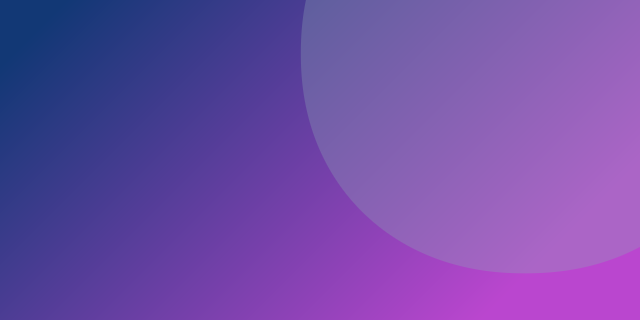
This background is drawn by a WebGL 2 fragment shader. Its source:

```glsl
#version 300 es
precision highp float;
// A diagonal gradient from navy to magenta, with a large translucent
// grey-lilac disc rising out of the top right. The disc is a slightly
// squared ellipse; all lengths are in units of the canvas height.

#define RAMP_START 0.21
#define RAMP_END 2.50
#define DISC_CENTER vec2(1.6406, 0.8333)
#define DISC_RADII vec2(0.7005, 0.6875)
#define DISC_POWER 2.14
#define DISC_OPACITY 0.33
#define NAVY vec3(0.070, 0.218, 0.460)
#define MAGENTA vec3(0.730, 0.275, 0.810)
#define LILAC vec3(0.545, 0.640, 0.710)

uniform vec2 u_resolution;
out vec4 fragColor;

// Approximate signed distance to a superellipse, negative inside.
float superellipse(vec2 p, vec2 radii, float power) {
    vec2 q = pow(max(abs(p) / radii, vec2(1e-5)), vec2(power));
    return (pow(q.x + q.y, 1.0 / power) - 1.0) * min(radii.x, radii.y);
}

// Linear blend running from the top left to the bottom right.
vec3 diagonalGradient(vec2 p) {
    float along = p.x + 1.0 - p.y;
    float t = clamp((along - RAMP_START) / (RAMP_END - RAMP_START), 0.0, 1.0);
    return mix(NAVY, MAGENTA, t);
}

void main() {
    vec2 p = gl_FragCoord.xy / u_resolution.y;
    float pixel = 1.0 / u_resolution.y;

    vec3 color = diagonalGradient(p);

    // Translucent disc with an edge one pixel wide.
    float d = superellipse(p - DISC_CENTER, DISC_RADII, DISC_POWER);
    float coverage = clamp(0.5 - d / pixel, 0.0, 1.0);
    color = mix(color, LILAC, DISC_OPACITY * coverage);

    fragColor = vec4(color, 1.0);
}
```
